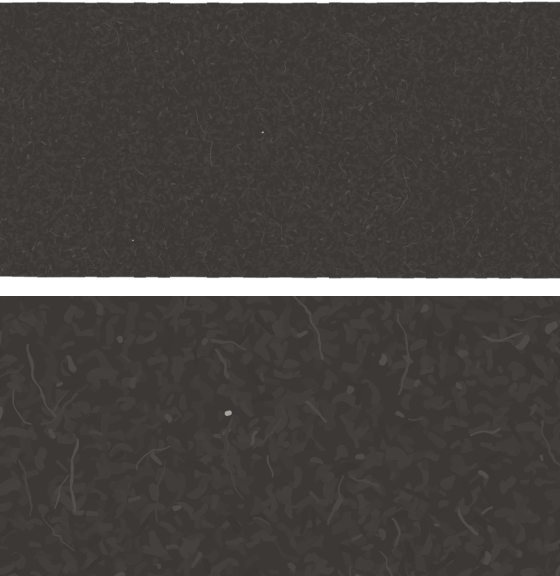
Top: the whole. Bottom: its middle third, enlarged.
Give the GLSL for this texture, as a Shadertoy shader.

```glsl
// Dark charcoal fibre paper with mottled flecks, fine hairs and thin white margins.

const vec3 CHARCOAL = vec3(0.230, 0.218, 0.207);
const vec3 FLECK_DIM = vec3(0.244, 0.231, 0.220);
const vec3 FLECK_MID = vec3(0.268, 0.254, 0.243);
const vec3 FLECK_PALE = vec3(0.325, 0.310, 0.298);
const vec3 SPECK = vec3(0.74, 0.73, 0.70);
const vec3 MARGIN = vec3(1.0);

vec4 hash4(vec2 cell, float seed) {
    vec4 h = fract(vec4(cell.xyx, seed) * vec4(0.1031, 0.1030, 0.0973, 0.1099));
    h += dot(h, h.wzxy + 33.33);
    return fract((h.xxyz + h.yzzw) * h.zywx);
}

// Layered sines: slow clumping of the fibres, about -1 to 1
float clumping(vec2 p) {
    return 0.5 * sin(5.3 * p.x + 2.0 * sin(4.1 * p.y))
         + 0.3 * sin(11.0 * p.y - 7.0 * p.x + 1.3)
         + 0.2 * sin(19.0 * p.x + 14.0 * p.y);
}

// Small wobble that makes outlines ragged
vec2 wobble(vec2 p, float freq, float amount) {
    vec2 a = sin(p.yx * freq + vec2(0.0, 1.7));
    vec2 b = sin(p * freq * 1.9 + a * 2.0 + vec2(2.1, 0.4));
    return amount * (a + 0.6 * b);
}

// Distance to a bent stroke lying along x
float strokeDistance(vec2 q, float halfLength, float bend) {
    q.y += bend * (q.x * q.x - 0.3 * halfLength * halfLength);
    q.x -= clamp(q.x, -halfLength, halfLength);
    return length(q);
}

// Lays one random stroke per cell over the colour; sizes are in cells.
// lengths and widths hold the smallest and largest half sizes.
vec3 scatterStrokes(vec3 color, vec2 p, float cells, float density, vec2 lengths,
                    vec2 widths, float bend, vec2 angles, vec3 toneA, vec3 toneB,
                    float pixel, float seed) {
    vec2 g = p * cells;
    vec2 home = floor(g);
    float soft = pixel * cells * 0.7;
    for (int j = -1; j <= 1; j++)
    for (int i = -1; i <= 1; i++) {
        vec2 cell = home + vec2(i, j);
        vec4 place = hash4(cell, seed);
        vec4 form = hash4(cell, seed + 17.3);
        float chance = density * (1.0 + 0.3 * clumping(cell / cells));
        if (place.z > chance) continue;

        float angle = mix(angles.x, angles.y, place.w);
        float c = cos(angle), s = sin(angle);
        vec2 q = g - cell - place.xy;
        q = vec2(c * q.x + s * q.y, c * q.y - s * q.x);

        float halfLength = mix(lengths.x, lengths.y, form.x);
        float halfWidth = mix(widths.x, widths.y, form.y);
        float d = strokeDistance(q, halfLength, bend * (2.0 * form.z - 1.0)) - halfWidth;
        // Thin strokes fade instead of breaking up
        float cover = smoothstep(soft, -soft, d) * min(1.0, 2.0 * halfWidth / soft);
        color = mix(color, mix(toneA, toneB, form.w), cover);
    }
    return color;
}

// Paper coverage between ragged, slightly tilted top and bottom edges
float sheetMask(vec2 p, float across, float pixel) {
    float notch = 0.003 * hash4(vec2(floor(p.x * 23.0), 3.0), 5.0).x;
    float bottom = mix(0.010, 0.004, across) + notch;
    float top = 0.993 - 0.003 * sin(across * 3.14) - notch + 0.002 * across;
    return smoothstep(-pixel, pixel, p.y - bottom) * smoothstep(-pixel, pixel, top - p.y);
}

void mainImage(out vec4 fragColor, in vec2 fragCoord) {
    vec2 p = fragCoord / iResolution.y;
    float pixel = 1.0 / iResolution.y;
    vec2 ragged = p + wobble(p, 190.0, 0.0014);
    vec2 anyWay = vec2(0.0, 3.1416);
    vec2 upright = vec2(0.75, 2.3);

    // Mottled ground of short flecks
    vec3 color = CHARCOAL;
    color = scatterStrokes(color, ragged, 38.0, 0.85, vec2(0.10, 0.48), vec2(0.12, 0.27),
                           0.7, anyWay, FLECK_DIM, FLECK_MID, pixel, 1.0);
    color = scatterStrokes(color, ragged, 57.0, 0.75, vec2(0.08, 0.48), vec2(0.12, 0.28),
                           0.7, anyWay, FLECK_DIM, FLECK_MID, pixel, 2.0);
    color = scatterStrokes(color, ragged, 34.0, 0.25, vec2(0.10, 0.45), vec2(0.08, 0.18),
                           0.6, anyWay, CHARCOAL, CHARCOAL * 0.97, pixel, 3.0);

    // Paler chips
    color = scatterStrokes(color, ragged, 30.0, 0.32, vec2(0.02, 0.20), vec2(0.05, 0.11),
                           0.8, anyWay, FLECK_MID, FLECK_PALE, pixel, 4.0);

    // Long curved hairs, mostly upright
    color = scatterStrokes(color, ragged, 9.0, 0.50, vec2(0.12, 0.45), vec2(0.007, 0.016),
                           1.3, upright, FLECK_MID, FLECK_PALE, pixel, 5.0);
    color = scatterStrokes(color, ragged, 15.0, 0.30, vec2(0.12, 0.42), vec2(0.012, 0.028),
                           1.0, anyWay, FLECK_MID, FLECK_PALE, pixel, 6.0);

    // Rare bright specks
    color = scatterStrokes(color, p, 5.0, 0.09, vec2(0.0, 0.008), vec2(0.012, 0.018),
                           0.0, anyWay, SPECK, SPECK * 0.8, pixel, 7.0);

    float paper = sheetMask(p, fragCoord.x / iResolution.x, pixel);
    fragColor = vec4(mix(MARGIN, color, paper), 1.0);
}
```
